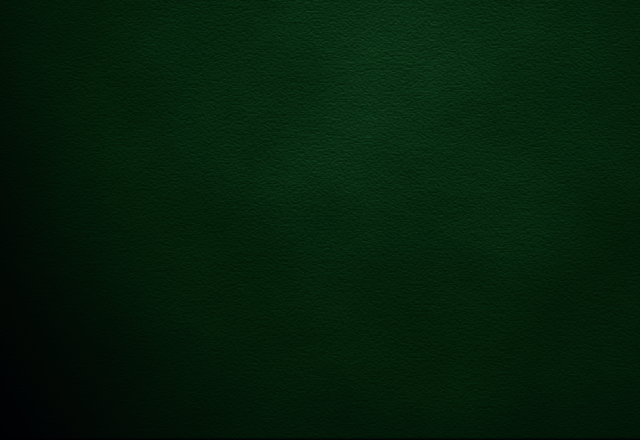
Give the GLSL for this texture, as a Shadertoy shader.

```glsl
// Dark green leather under a soft lamp at the upper right of centre.
// A broad glow and a shaded left corner set the tone; warped gradient
// noise, embossed from above, gives the fine flattened pebble grain.

#define GRAIN_FREQ vec2(142.0, 200.0)  // pebbles per canvas height
#define GRAIN_RELIEF 0.35              // strength of the embossing
#define CREASE_DEPTH 0.09              // darkening between pebbles
#define WARP 0.30                      // irregularity of the pebbles
#define MOTTLE 0.17                    // broad uneven dye
#define STREAK 0.07                    // faint level wrinkles
#define LAMP_POS vec2(0.61, 0.86)
#define LAMP_SIZE vec2(0.57, 0.80)
#define LAMP_GAIN 0.112
#define AMBIENT 0.060

vec2 randomGradient(vec2 cell) {
    vec3 q = fract(cell.xyx * vec3(0.1031, 0.1030, 0.0973));
    q += dot(q, q.yzx + 33.33);
    float angle = 6.2832 * fract((q.x + q.y) * q.z);
    return vec2(cos(angle), sin(angle));
}

float gradientNoise(vec2 p) {
    vec2 i = floor(p), f = p - i;
    vec2 u = f * f * f * (f * (f * 6.0 - 15.0) + 10.0);
    vec2 e = vec2(1.0, 0.0);
    float a = dot(randomGradient(i), f);
    float b = dot(randomGradient(i + e.xy), f - e.xy);
    float c = dot(randomGradient(i + e.yx), f - e.yx);
    float d = dot(randomGradient(i + e.xx), f - e.xx);
    return mix(mix(a, b, u.x), mix(c, d, u.x), u.y);
}

float fbm(vec2 p) {
    float sum = 0.0, amplitude = 0.5;
    for (int k = 0; k < 4; k++) {
        sum += amplitude * gradientNoise(p);
        p = mat2(1.6, 1.2, -1.2, 1.6) * p + 17.3;
        amplitude *= 0.5;
    }
    return sum;
}

// Pebble height: fine bumps over slightly wider wrinkles
float leatherHeight(vec2 p) {
    vec2 bend = vec2(gradientNoise(p * 0.4 + 31.7), gradientNoise(p * 0.4 + 74.1));
    p += WARP * 2.0 * bend;
    return gradientNoise(p) + 0.45 * gradientNoise(p * vec2(0.55, 0.58) + 53.0);
}

// Broad light: elliptical glow, fading into the lower left corner
float lampLight(vec2 st) {
    vec2 d = (st - LAMP_POS) / LAMP_SIZE;
    float light = AMBIENT + LAMP_GAIN * exp(-dot(d, d));
    light *= smoothstep(-0.10, 0.46, st.x + 0.35 * st.y);
    return light * smoothstep(-0.002, 0.008, st.y);
}

// Dye ramp: near black, through deep green, to a cooler lit green
vec3 leatherColour(float tone) {
    float red = 0.006 + 5.0 * tone * tone * tone;
    float blue = 0.015 + 1.75 * tone * tone;
    return vec3(red, tone, blue) * smoothstep(-0.03, 0.025, tone);
}

void mainImage(out vec4 fragColor, in vec2 fragCoord) {
    vec2 st = fragCoord / iResolution.xy;
    vec2 uv = fragCoord / iResolution.y;

    // Grain, lit from straight above
    vec2 p = uv * GRAIN_FREQ;
    float height = leatherHeight(p);
    float slope = height - leatherHeight(p + vec2(0.03, 0.45));
    float crease = smoothstep(0.0, -0.45, height) - 0.25;
    float grain = GRAIN_RELIEF * slope - CREASE_DEPTH * crease;
    grain += 0.25 * max(slope, 0.0) * max(slope, 0.0);
    grain += STREAK * gradientNoise(uv * vec2(22.0, 75.0) + 5.0);

    // Uneven dye, and relief that is stronger where the lamp falls
    float mottle = 1.0 + MOTTLE * 2.0 * fbm(uv * vec2(3.0, 4.0) + 9.0);
    float light = lampLight(st) * mottle;
    float relief = mix(0.7, 1.0, smoothstep(0.05, 0.15, light));

    float tone = max(light * (1.0 + relief * grain), 0.0);
    fragColor = vec4(leatherColour(tone), 1.0);
}
```
